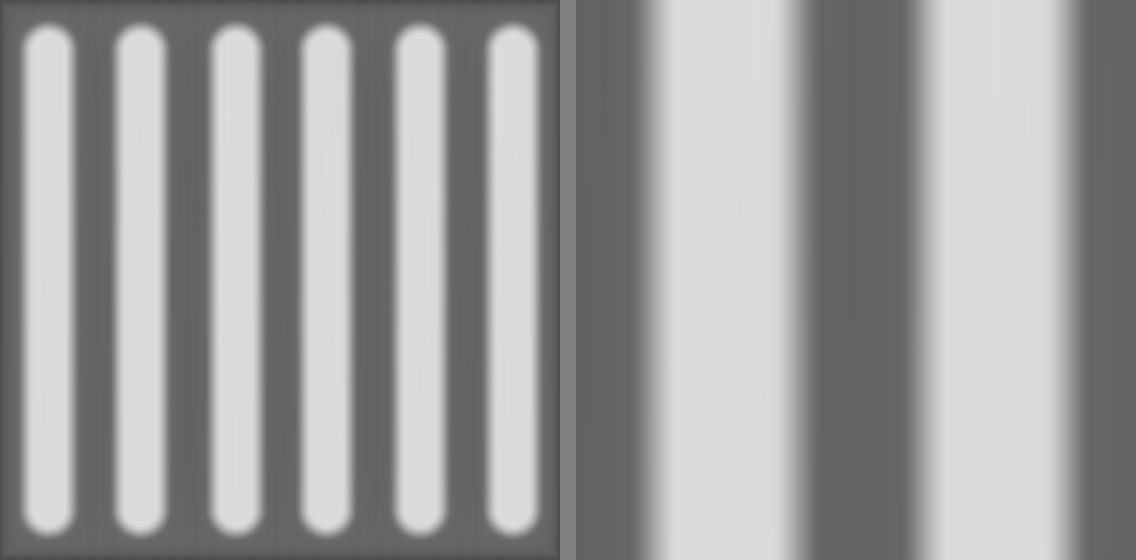
Left, the full canvas; right, a detail of the centre.
Reproduce this pattern procedurally as a three.js fragment shader.

```glsl
// Six soft-edged pale vertical slots on a grey plate with a darkened rim.
#define BARS 6.0
#define FIRST_X 0.0866
#define PITCH 0.1659
#define RADIUS 0.0423
#define HALF_HEIGHT 0.4525
#define SOFTNESS 0.0156
#define DRIFT 0.0035
#define PLATE_GREY 0.385
#define BAR_GREY 0.857
#define RIM_DEPTH 0.13
#define STREAK 0.004

varying vec2 vUv;

// Signed distance to a vertical capsule centred on the origin.
float capsule(vec2 p, float halfHeight, float radius) {
  p.y -= clamp(p.y, radius - halfHeight, halfHeight - radius);
  return length(p) - radius;
}

// Small sideways shift of each bar, alternating and strongest at the third.
float barDrift(float index) {
  float k = index - 2.0;
  return DRIFT * cos(3.14159 * k) / (1.0 + 2.0 * k * k);
}

// Faint vertical streaks, slowly changing along their length.
float streaks(vec2 p) {
  float fine = sin(p.x * 390.0 + 0.6 * sin(p.y * 9.0));
  float broad = sin(p.x * 173.0 + 1.3 + 0.8 * sin(p.y * 5.0));
  return STREAK * 0.5 * (fine + broad);
}

void main() {
  // Nearest bar
  float index = clamp(floor((vUv.x - FIRST_X) / PITCH + 0.5), 0.0, BARS - 1.0);
  float centreX = FIRST_X + index * PITCH + barDrift(index);
  float d = capsule(vUv - vec2(centreX, 0.5), HALF_HEIGHT, RADIUS);

  // Plate: slightly lighter margin, dark rim, glow around the bars
  vec2 toEdge = min(vUv, 1.0 - vUv);
  float edge = min(toEdge.x, toEdge.y);
  float plate = PLATE_GREY + 0.03 * exp(-edge / 0.05);
  plate -= RIM_DEPTH * exp(-edge / 0.011);
  plate += 0.05 * exp(-max(d, 0.0) / 0.012);

  // Blurred bar over the plate
  float cover = 1.0 - smoothstep(-SOFTNESS, SOFTNESS, d);
  float grey = mix(plate, BAR_GREY, cover) + streaks(vUv);
  gl_FragColor = vec4(vec3(grey), 1.0);
}
```
